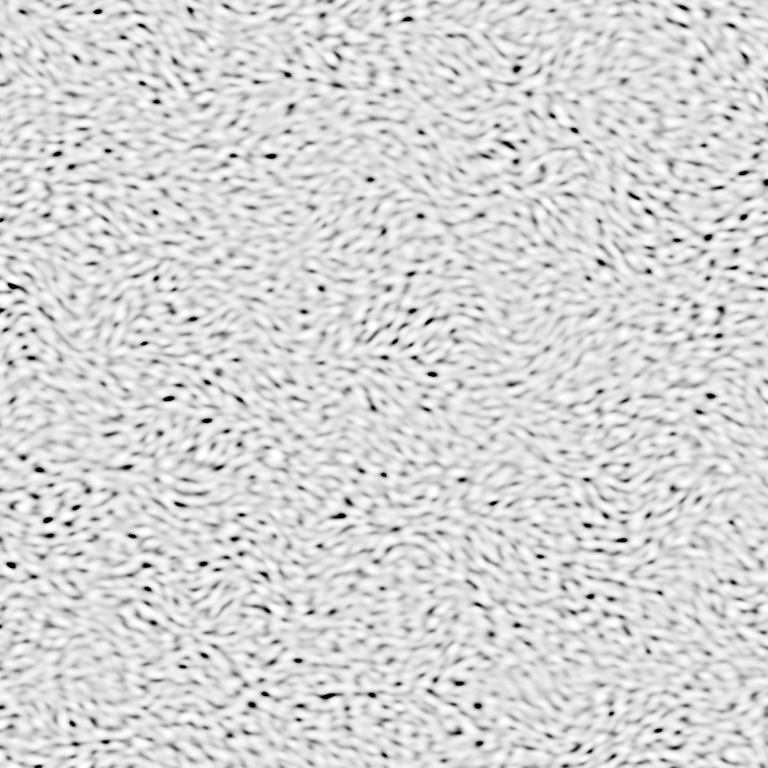
A WebGL 2 fragment shader for this texture:

```glsl
#version 300 es
precision highp float;
// Pale rough plaster with small dark, mostly level nicks and soft white rims.
// Scattered stretched ripple kernels are summed into an even relief, then a
// skewed tone curve keeps most of it light and sinks only the deepest pits.

#define CELLS 64.0          // scatter cells across the canvas
#define GRAINS 4            // kernels per cell, alternately pits and bumps
#define GRAIN_LENGTH 0.72   // half length of a kernel, in cells
#define GRAIN_WIDTH 0.39    // half width of a kernel, in cells
#define SIZE_SPREAD 0.4     // variation of kernel size
#define SWAY 1.7            // regional change of direction, radians
#define TILT_SPREAD 0.6     // direction change per kernel, radians
#define PATCHINESS 0.45     // regional change of relief depth
#define BASE_TONE 0.912
#define LIGHT_SLOPE 0.035
#define PIT_DEPTH 0.0436
#define PIT_CURVE 1.1

uniform vec2 u_resolution;
out vec4 fragColor;

vec4 hash4(vec3 p) {
  vec4 k = vec4(dot(p, vec3(127.1, 311.7, 74.7)),
                dot(p, vec3(269.5, 183.3, 246.1)),
                dot(p, vec3(113.5, 271.9, 124.6)),
                dot(p, vec3(419.2, 371.9, 168.2)));
  return fract(sin(k) * 43758.5);
}

// Two independent channels of smooth value noise
vec2 smoothNoise(vec2 p) {
  vec2 i = floor(p);
  vec2 f = fract(p);
  f = f * f * (3.0 - 2.0 * f);
  vec2 low = mix(hash4(vec3(i, 9.0)).xy,
                 hash4(vec3(i + vec2(1.0, 0.0), 9.0)).xy, f.x);
  vec2 high = mix(hash4(vec3(i + vec2(0.0, 1.0), 9.0)).xy,
                  hash4(vec3(i + 1.0, 9.0)).xy, f.x);
  return mix(low, high, f.y);
}

// Stretched ripple: a core inside a rim of opposite sign, with zero mean
float ripple(vec2 d, float angle, float size) {
  float c = cos(angle);
  float s = sin(angle);
  vec2 local = vec2(c * d.x + s * d.y, c * d.y - s * d.x);
  local /= size * vec2(GRAIN_LENGTH, GRAIN_WIDTH);
  float q = dot(local, local);
  return (1.0 - q) * exp(-q);
}

// Relief of about unit variance
float relief(vec2 p, float flow) {
  vec2 home = floor(p);
  float sum = 0.0;
  for (int y = -2; y <= 2; y++) {
    for (int x = -2; x <= 2; x++) {
      vec2 cell = home + vec2(x, y);
      for (int n = 0; n < GRAINS; n++) {
        vec4 h = hash4(vec3(cell, float(n)));
        float angle = flow + (h.z - 0.5) * TILT_SPREAD;
        float size = 1.0 + (h.w - 0.5) * SIZE_SPREAD;
        float side = (n % 2 == 0) ? 1.0 : -1.0;
        sum += side * ripple(p - cell - h.xy, angle, size);
      }
    }
  }
  float variance = 0.7854 * float(GRAINS) * GRAIN_LENGTH * GRAIN_WIDTH;
  return sum / sqrt(variance);
}

void main() {
  vec2 p = gl_FragCoord.xy / min(u_resolution.x, u_resolution.y) * CELLS;

  // Regional direction and depth
  float flow = (smoothNoise(p * 0.22).x - 0.5) * SWAY;
  float depth = 1.0 + (smoothNoise(p * 0.14 + 37.0).y - 0.5) * PATCHINESS;
  float z = relief(p, flow) * depth;

  // Gentle lights, steeply falling pits
  float tone = BASE_TONE + LIGHT_SLOPE * z - PIT_DEPTH * exp(-PIT_CURVE * z);
  fragColor = vec4(vec3(clamp(tone, 0.0, 1.0)), 1.0);
}
```
